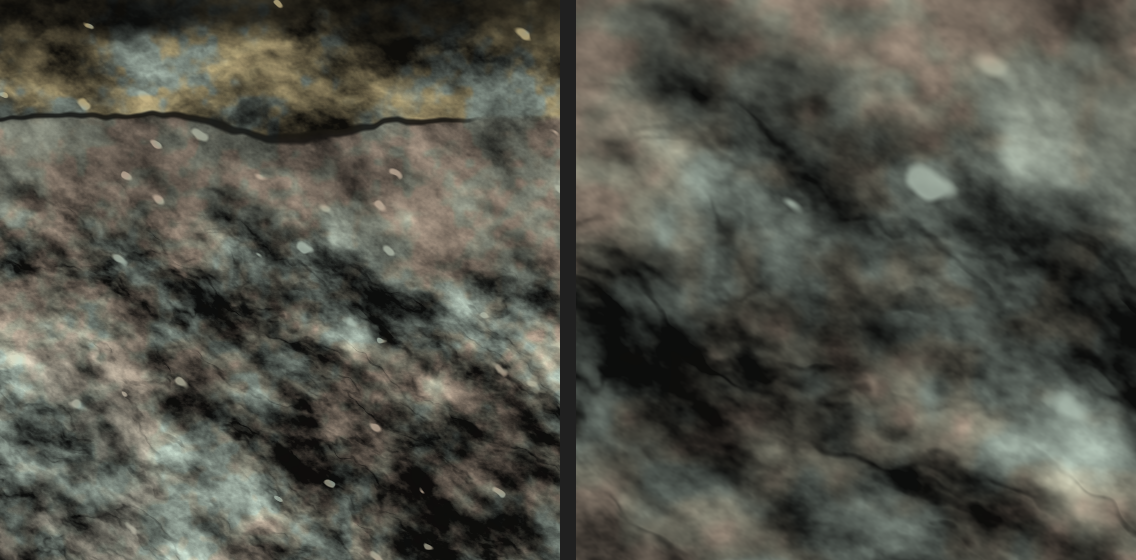
Left, the full canvas; right, a detail of the centre.
Give the GLSL for this texture, as a three.js fragment shader.

```glsl
// Weathered rock face: slanting grainy streaks below a dark wandering crack,
// an ochre mossy ledge above it and pale lichen in the lower left corner.
// Layers of stretched, warped value noise give the tone, then the tint.

#define STREAK_ANGLE -0.56
#define LEDGE_ANGLE -0.12
#define STREAK_SCALE vec2(6.0, 12.0)
#define CONTRAST 1.12
#define MEAN_TONE 0.375
#define CRACK_WIDTH 0.0068
#define FLECK_CELLS 15.0
#define STONE vec3(1.00, 0.99, 0.87)
#define LICHEN vec3(0.94, 1.03, 0.96)
#define OCHRE vec3(1.12, 1.02, 0.73)
#define CLAY vec3(1.08, 0.97, 0.86)

varying vec2 vUv;

float hash(vec2 p) {
  return fract(sin(dot(p, vec2(127.1, 311.7))) * 43758.55);
}

float noise(vec2 p) {
  vec2 cell = floor(p), f = fract(p);
  f = f * f * (3.0 - 2.0 * f);
  return mix(mix(hash(cell), hash(cell + vec2(1.0, 0.0)), f.x),
             mix(hash(cell + vec2(0.0, 1.0)), hash(cell + 1.0), f.x), f.y);
}

vec2 turn(vec2 p, float angle) {
  float c = cos(angle), s = sin(angle);
  return vec2(c * p.x + s * p.y, c * p.y - s * p.x);
}

// Octaves turn a little each time to hide the lattice
float fbm(vec2 p) {
  float sum = 0.0, weight = 0.5;
  for (int i = 0; i < 5; i++) {
    sum += weight * noise(p);
    p = turn(p, 0.25) * 2.03 + 17.3;
    weight *= 0.57;
  }
  return sum / 1.093;
}

// Soft oval patch lying along the given angle
float patchAt(vec2 p, vec2 center, vec2 size, float angle) {
  vec2 q = turn(p - center, angle) / size;
  return exp(-dot(q, q));
}

float crackHeight(float x) {
  float dip = exp(-pow(abs(x - 0.53) / 0.14, 2.0));
  float rise = exp(-pow(abs(x - 0.31) / 0.06, 2.0));
  return 0.791 - 0.036 * dip + 0.014 * rise
    + 0.014 * (noise(vec2(x * 13.0, 4.0)) - 0.5)
    + 0.007 * (noise(vec2(x * 48.0, 9.0)) - 0.5);
}

// Sparse pale chips, longer along the streaks
float flecks(vec2 p) {
  vec2 q = turn(p, STREAK_ANGLE) * FLECK_CELLS;
  vec2 cell = floor(q);
  vec2 offset = fract(q) - 0.35 - 0.3 * vec2(hash(cell + 3.1), hash(cell + 7.7));
  float size = 0.08 + 0.12 * hash(cell + 5.3);
  float shape = length(offset * vec2(0.65, 1.3)) + 0.12 * (noise(q * 6.0) - 0.5);
  return step(0.86, hash(cell)) * (1.0 - smoothstep(size * 0.4, size, shape));
}

void main() {
  vec2 p = vUv;
  vec2 warp = vec2(fbm(p * 7.0 + 3.0), fbm(p * 7.0 + 41.0)) - 0.5;
  vec2 soft = p + 0.16 * warp;
  float gap = p.y - crackHeight(p.x);
  float ledge = smoothstep(-0.008, 0.008, gap);
  float slab = smoothstep(0.48, 0.68, soft.y + 0.12 * (p.x - 0.5)) * (1.0 - ledge);

  // Stretched grain, slanting on the face and nearly level on the ledge
  vec2 bent = p + 0.07 * warp;
  float face = fbm(turn(bent, STREAK_ANGLE) * STREAK_SCALE);
  float shelf = fbm(turn(bent, LEDGE_ANGLE) * STREAK_SCALE + 23.0);
  float grain = mix(face, shelf, ledge) - 0.5;
  float mottle = fbm(turn(p, STREAK_ANGLE) * vec2(24.0, 40.0) + 9.0) - 0.5;
  float dust = noise(p * 210.0) - 0.5;

  float tone = MEAN_TONE + CONTRAST * grain * mix(1.0, 0.6, slab);
  tone += mottle * mix(0.62, 0.34, max(slab, ledge)) + 0.045 * dust;

  // Dark crevices running between the streaks
  float seam = abs(fbm(turn(bent, STREAK_ANGLE) * vec2(5.0, 13.0) + 61.0) - 0.5);
  tone -= 0.09 * (1.0 - smoothstep(0.0, 0.045, seam)) * (1.0 - slab) * (1.0 - ledge);

  // Broad shadows and pale areas
  tone -= 0.17 * patchAt(soft, vec2(0.54, 0.47), vec2(0.17, 0.06), 0.25);
  tone -= 0.16 * patchAt(soft, vec2(0.36, 0.32), vec2(0.20, 0.06), -0.45);
  tone -= 0.22 * patchAt(soft, vec2(0.67, 0.11), vec2(0.13, 0.045), -0.4);
  tone -= 0.12 * patchAt(soft, vec2(0.57, 0.60), vec2(0.03, 0.09), 0.3);
  tone -= 0.13 * patchAt(soft, vec2(0.97, 0.79), vec2(0.15, 0.05), -0.2);
  float lichen = patchAt(soft, vec2(0.10, 0.14), vec2(0.34, 0.20), -0.5);
  tone += 0.12 * lichen + 0.05 * slab;
  tone += 0.10 * patchAt(soft, vec2(0.60, 0.02), vec2(0.14, 0.06), 0.0);
  tone *= 1.0 - 0.72 * smoothstep(0.90, 1.01, soft.y + 0.05 * abs(p.x - 0.45));
  tone = mix(tone, 0.72, 0.75 * flecks(p));

  // Crack, tapering to both ends, with a soft shadow below
  float width = CRACK_WIDTH * (0.35 + 0.85 * exp(-pow(abs(p.x - 0.5) / 0.22, 2.0)));
  width *= (0.6 + 0.8 * noise(vec2(p.x * 30.0, 2.0))) * (1.0 - smoothstep(0.76, 0.90, p.x));
  float crack = 1.0 - smoothstep(width * 0.5, width + 0.004, abs(gap));
  crack *= 1.0 - smoothstep(0.80, 0.88, p.x);
  tone -= 0.07 * exp(-abs(gap + 0.006) / 0.012) * (1.0 - smoothstep(0.75, 0.9, p.x));
  tone = mix(tone, 0.09, 0.9 * crack);

  // Tints drift between clay, stone, lichen and ochre
  float hue = fbm(p * 9.0 + 77.0) + 0.35 * (noise(p * 55.0) - 0.5);
  vec3 tint = mix(CLAY, STONE, smoothstep(0.30, 0.48, hue - 0.08 * slab));
  tint = mix(tint, LICHEN, clamp(smoothstep(0.46, 0.66, hue) * (1.0 - 0.6 * slab) + 0.6 * lichen, 0.0, 1.0));
  tint = mix(tint, OCHRE, 0.85 * ledge * smoothstep(0.72, 0.42, hue));
  gl_FragColor = vec4(clamp(tone, 0.05, 0.85) * tint, 1.0);
}
```
